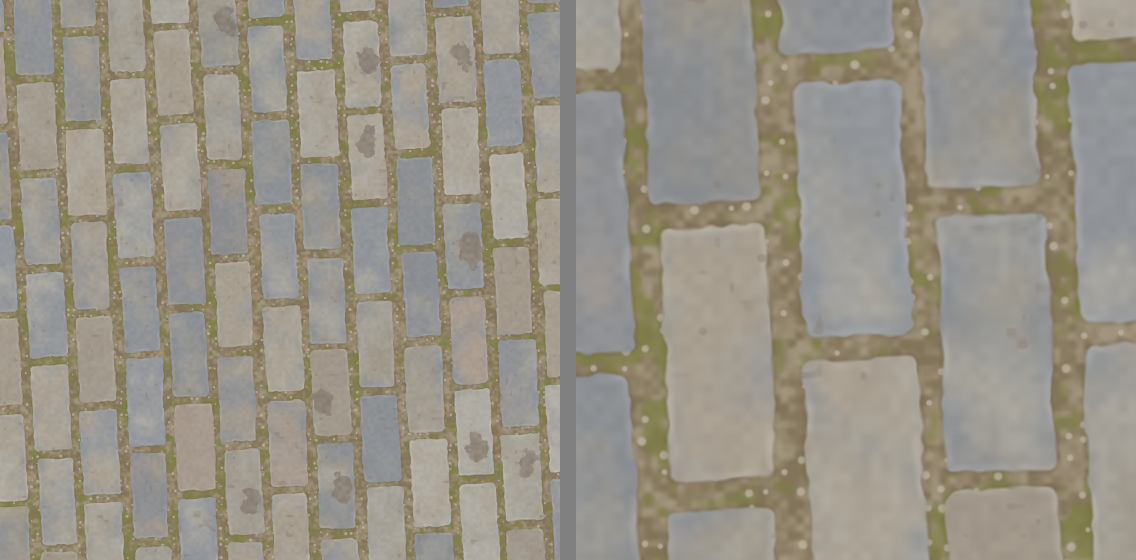
Left: the whole. Right: its middle third, enlarged.
Write a Shadertoy shader that draws this texture.

```glsl
// Weathered grey brick paving in a tilted running bond with sandy, mossy joints.

// Layout, in units of the canvas height
const float TILT = 0.051;                        // slope of the columns
const vec2 PITCH = vec2(0.0836, 0.1677);         // column and row spacing
const vec2 ORIGIN = vec2(-0.0710, 0.1458);       // first column edge, first joint
const vec2 HALF_BRICK = vec2(0.0328, 0.0768);
const float CORNER = 0.006;
const float EDGE_SOFTNESS = 0.0013;
const float EDGE_WOBBLE = 0.0055;
const float PLACEMENT_JITTER = 0.005;
const float TURN_JITTER = 0.035;
const float WORN_SHARE = 0.10;                   // share of bricks with a broken face

// Colours
const vec3 PALE = vec3(0.675, 0.660, 0.625);
const vec3 BUFF = vec3(0.645, 0.610, 0.555);
const vec3 SLATE = vec3(0.545, 0.565, 0.590);
const vec3 ROSE = vec3(0.665, 0.605, 0.555);
const vec3 WORN = vec3(0.510, 0.465, 0.420);
const vec3 EARTH = vec3(0.510, 0.455, 0.350);
const vec3 SAND = vec3(0.635, 0.585, 0.495);
const vec3 MOSS = vec3(0.490, 0.490, 0.270);
const vec3 PEBBLE = vec3(0.730, 0.695, 0.630);

float hash(vec2 p) {
    vec3 q = fract(p.xyx * 0.1031);
    q += dot(q, q.yzx + 33.33);
    return fract((q.x + q.y) * q.z);
}

vec2 hash2(vec2 p) {
    return vec2(hash(p + 17.3), hash(p + 51.7));
}

float noise(vec2 p) {
    vec2 i = floor(p), f = fract(p);
    f = f * f * (3.0 - 2.0 * f);
    return mix(mix(hash(i), hash(i + vec2(1, 0)), f.x),
               mix(hash(i + vec2(0, 1)), hash(i + vec2(1, 1)), f.x), f.y);
}

float fbm(vec2 p) {
    float sum = 0.0, gain = 0.533;
    for (int k = 0; k < 4; k++) {
        sum += gain * noise(p);
        p = mat2(1.6, 1.2, -1.2, 1.6) * p + 9.1;
        gain *= 0.5;
    }
    return sum;
}

float roundedBox(vec2 p, vec2 halfSize, float radius) {
    vec2 q = abs(p) - halfSize + radius;
    return length(max(q, 0.0)) + min(max(q.x, q.y), 0.0) - radius;
}

// Joint filling: earth and sand, patches of moss, scattered pebbles
vec3 jointColour(vec2 p, float d) {
    float grain = noise(p * 210.0);
    vec3 c = mix(EARTH, SAND, smoothstep(0.25, 0.8, 0.6 * fbm(p * 60.0) + 0.4 * grain));
    float moss = 0.65 * fbm(p * 26.0 + 40.0) + 0.35 * noise(p * 130.0);
    c = mix(c, MOSS, 0.75 * smoothstep(0.47, 0.68, moss));

    vec2 cell = floor(p * 95.0);
    vec2 centre = 0.3 + 0.4 * hash2(cell);
    float size = mix(0.12, 0.28, hash(cell + 5.0));
    float stone = 1.0 - smoothstep(size * 0.5, size + 0.08, length(fract(p * 95.0) - centre));
    c = mix(c, PEBBLE, 0.8 * stone * step(0.72, hash(cell + 9.0)));
    return c * (1.0 - 0.07 * (1.0 - smoothstep(0.0, 0.004, d)));
}

// Brick face: own tint, cloudy stains, pale rim, pits and broken patches
vec3 brickColour(vec2 p, vec2 local, float d, vec2 id) {
    float cloud = fbm(p * 24.0 + 30.0 * hash(id));
    float stain = fbm(p * 20.0 + 70.0);
    float rim = smoothstep(-0.006, -0.001, d);
    float border = smoothstep(-0.018, -0.004, d);

    vec3 c = mix(PALE, BUFF, smoothstep(0.35, 0.85, 0.5 * hash(id + 3.0) + 0.7 * cloud));
    c = mix(c, ROSE, 0.75 * step(0.88, hash(id + 8.0)));
    float cool = 0.55 * hash(id + 13.0) + 0.7 * stain + 0.08 * border;
    c = mix(c, SLATE, 0.85 * smoothstep(0.52, 0.95, cool));
    c *= 0.965 + 0.07 * hash(id + 21.0);
    c *= 0.97 + 0.06 * noise(p * 170.0);
    c += 0.045 * rim * smoothstep(0.3, 0.7, noise(p * 55.0));

    float pits = smoothstep(0.80, 0.95, noise(p * 115.0 + 4.0)) * smoothstep(0.5, 0.65, cloud);
    c = mix(c, WORN, 0.4 * pits);

    vec2 spot = (hash2(id + 2.0) - 0.5) * HALF_BRICK;
    float reach = length((local - spot) / vec2(0.020, 0.030)) + 1.4 * (fbm(p * 65.0) - 0.5);
    float broken = (1.0 - smoothstep(0.75, 0.95, reach)) * step(hash(id + 31.0), WORN_SHARE);
    return mix(c, WORN * (0.92 + 0.2 * noise(p * 140.0)), 0.7 * broken);
}

void mainImage(out vec4 fragColor, in vec2 fragCoord) {
    vec2 p = fragCoord / iResolution.y;

    // Tilted grid, rows counted downwards, every other column shifted by half
    vec2 down = vec2(p.x, 1.0 - p.y);
    vec2 grid = (down + TILT * vec2(-down.y, down.x) - ORIGIN) / PITCH;
    float column = floor(grid.x);
    grid.y += 0.5 * mod(column + 1.0, 2.0);
    vec2 id = vec2(column, floor(grid.y));

    // Hand-laid placement and crumbled outline
    vec2 local = (fract(grid) - 0.5) * PITCH + PLACEMENT_JITTER * (hash2(id) - 0.5);
    local += TURN_JITTER * (hash(id + 44.0) - 0.5) * vec2(-local.y, local.x);
    vec2 halfSize = HALF_BRICK + 0.003 * (hash2(id + 60.0) - 0.5);
    float d = roundedBox(local, halfSize, CORNER * (0.6 + hash(id + 77.0)));
    d += EDGE_WOBBLE * (0.6 * noise(p * 55.0) + 0.4 * noise(p * 150.0) - 0.5);

    float softness = max(EDGE_SOFTNESS, 0.8 / iResolution.y);
    float joint = smoothstep(-softness, softness, d);
    vec3 colour = mix(brickColour(p, local, d, id), jointColour(p, d), joint);
    fragColor = vec4(colour, 1.0);
}
```
